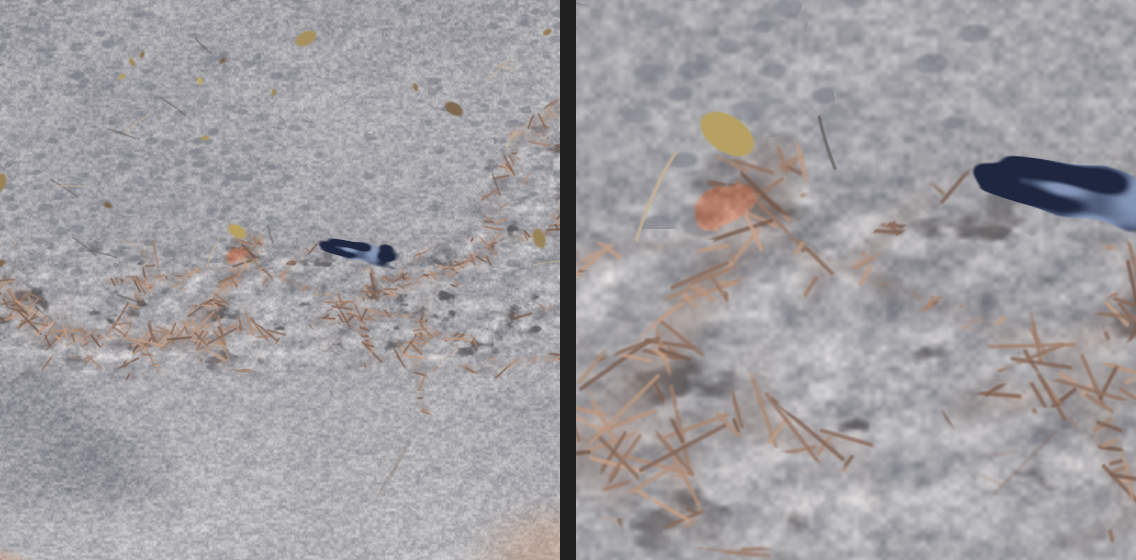
Left: the whole. Right: its middle third, enlarged.
A WebGL 2 fragment shader for this texture:

```glsl
#version 300 es
precision highp float;
// Weathered grey concrete with pebbles, broken across the middle by cracks full
// of dry needles. Value noise gives the stone, warped cell borders and strands
// place the litter, hashed grids scatter needles, leaves and twigs.
uniform vec2 u_resolution;
out vec4 fragColor;

float hash(vec2 p) {
  vec3 q = fract(p.xyx * .1031);
  q += dot(q, q.yzx + 33.33);
  return fract((q.x + q.y) * q.z);
}

vec2 hash2(vec2 p) { return vec2(hash(p), hash(p + 71.7)); }

float noise(vec2 p) {
  vec2 i = floor(p), f = fract(p);
  f = f * f * (3. - 2. * f);
  return mix(mix(hash(i), hash(i + vec2(1, 0)), f.x),
             mix(hash(i + vec2(0, 1)), hash(i + 1.), f.x), f.y);
}

float fbm(vec2 p) {
  float sum = 0., amp = .53;
  for (int i = 0; i < 4; i++) {
    sum += amp * noise(p);
    p = p * 2.03 + 11.3;
    amp *= .5;
  }
  return sum;
}

float segment(vec2 p, vec2 a, vec2 b) {
  vec2 d = b - a;
  return length(p - a - d * clamp(dot(p - a, d) / dot(d, d), 0., 1.));
}

vec2 turn(vec2 p, float a) { return mat2(cos(a), -sin(a), sin(a), cos(a)) * p; }

float ellipse(vec2 p, vec2 r) { return (length(p / r) - 1.) * min(r.x, r.y); }

float cover(float d, float soft) { return 1. - smoothstep(-soft, soft, d); }

vec2 neighbour(int k) { return vec2(k % 3 - 1, k / 3 - 1); }

// Gap between nearest and second nearest cell centre: zero on the joints
float joints(vec2 p) {
  vec2 near = vec2(9);
  for (int k = 0; k < 9; k++) {
    vec2 c = floor(p) + neighbour(k);
    float d = length(p - c - .15 - .7 * hash2(c));
    near = d < near.x ? vec2(d, near.x) : vec2(near.x, min(near.y, d));
  }
  return near.y - near.x;
}

// Broken zone: a level band that climbs at the right side
float brokenZone(vec2 p) {
  float top = .56 + .21 * smoothstep(.8, .93, p.x);
  return smoothstep(.3, .38, p.y) * cover(p.y - top, .035);
}

// Distance to the main strands of litter
float strands(vec2 p) {
  float d = segment(p, vec2(0, .5), vec2(.08, .39)) - .012;
  d = min(d, segment(p, vec2(.08, .405), vec2(.36, .39)) - .006);
  d = min(d, segment(p, vec2(.36, .38), vec2(.44, .56)) - .006);
  d = min(d, segment(p, vec2(.62, .46), vec2(.88, .55)));
  d = min(d, segment(p, vec2(.88, .56), vec2(.92, .74)));
  d = min(d, segment(p, vec2(.92, .75), vec2(1, .8)));
  return min(d, segment(p, vec2(.75, .27), vec2(.76, .46)));
}

float pebbles(vec2 p, float amount, float px) {
  vec2 q = p * vec2(36, 52);
  float mask = 0.;
  for (int k = 0; k < 9; k++) {
    vec2 c = floor(q) + neighbour(k), r = hash2(c + 5.);
    float d = ellipse(turn(q - c - r, .6 * r.y - .2), vec2(.43, .34) * (.5 + .6 * r.x));
    mask = max(mask, cover(d, .06 + 36. * px) * step(hash(c + 31.), amount) * (.5 + .5 * r.y));
  }
  return mask;
}

vec3 addNeedles(vec3 col, vec2 p, float density, float px) {
  for (int layer = 0; layer < 6; layer++) {
    vec2 q = p * 28. + float(layer) * 17.37;
    for (int k = 0; k < 9; k++) {
      vec2 c = floor(q) + neighbour(k), r = hash2(c);
      float a = 2.6 * hash(c + 9.) - 1.4, h = hash(c + 47.);
      vec2 reach = vec2(cos(a), sin(a)) * (.4 + .4 * r.x);
      float d = segment(q, c + r - reach, c + r + reach);
      float mask = (1. - smoothstep(0., .05 + 28. * px, d)) * smoothstep(h, h + .15, density);
      vec3 straw = mix(vec3(.44, .33, .28), vec3(.79, .64, .54), hash(c + 23.));
      col = mix(col, straw, .8 * mask);
    }
  }
  return col;
}

// Loose leaves and thin twigs, mostly on the upper slab
vec3 addDebris(vec3 col, vec2 p, float px) {
  for (int i = 0; i < 16; i++) {
    vec2 s = vec2(float(i) * 3.7, 8.3), r = hash2(s), k = hash2(s + 19.);
    vec2 q = turn(p - vec2(r.x, .5 + .5 * r.y), 3. * k.x);
    float size = .006 + .014 * k.y * k.y;
    vec3 leaf = mix(vec3(.47, .38, .3), vec3(.74, .66, .4), hash(s + 3.));
    col = mix(col, leaf, cover(ellipse(q, vec2(size, size * .6)), 1.5 * px));
    vec2 t = turn(p - vec2(k.y, .45 + .5 * k.x), 2.4 * r.x - 1.2);
    t.y += 6. * (r.y - .5) * t.x * t.x;
    float d = segment(t, vec2(-.03, 0), vec2(.03 * r.y, 0)) - .001;
    vec3 twig = mix(vec3(.4, .38, .37), vec3(.78, .7, .58), step(.4, r.x));
    col = mix(col, twig, .8 * cover(d, 1.3 * px));
  }
  return col;
}

// Crumpled dark blue scrap with pale folds
vec3 addScrap(vec3 col, vec2 p, float px) {
  vec2 q = turn(p - vec2(.645, .55), -.2);
  float fold = noise(q * vec2(45, 110) + 4.);
  float d = ellipse(q, vec2(.065, .021)) + .018 * (fold - .5);
  vec3 cloth = mix(vec3(.12, .15, .25), vec3(.52, .59, .72), smoothstep(.5, .85, fold));
  return mix(col, cloth, cover(d, 2. * px));
}

// Broad shading, fine grain and rough relief
float stoneTone(vec2 p, float broken, float upper) {
  float tone = .1 * fbm(p * 5.) + .13 * noise(p * vec2(130, 190)) + .09 * noise(p * 300.) - .16;
  float wedge = cover(p.x + p.y - .42, .08) * smoothstep(.03, .15, p.y);
  tone += (1. - upper) * (.045 * cover(p.y - .2, .15) - .09 * wedge * (1. - broken));
  vec2 lump = p * vec2(28, 42);
  return tone + (.08 + .24 * broken) * (fbm(lump) - fbm(lump + vec2(-.25, .5)));
}

void main() {
  vec2 p = gl_FragCoord.xy / u_resolution;
  float px = 1. / min(u_resolution.x, u_resolution.y);
  vec2 warped = p + .05 * (vec2(fbm(p * 9.), fbm(p * 9. + 17.)) - .5);
  float broken = brokenZone(warped), upper = smoothstep(.5, .62, p.y);
  float tone = stoneTone(p, broken, upper);
  vec3 col = vec3(.65, .65, .67) + tone * vec3(1.05, 1, .92);

  // Pebbles and dark pits
  float amount = upper * (.06 + .5 * smoothstep(.42, .68, fbm(p * 5. + 3.)));
  col = mix(col, vec3(.46, .47, .51), .65 * pebbles(p, amount, px));
  float pits = smoothstep(.62, .8, fbm(p * vec2(24, 34) + 40.));
  col = mix(col, vec3(.3, .29, .3), .8 * pits * broken);

  // Litter caught in joints and strands
  float patchy = smoothstep(.3, .6, fbm(p * 13. + 60.));
  float gap = joints(warped * vec2(8, 12));
  float density = broken * (.65 * cover(gap - .14, .12) + .08) * patchy;
  density = max(density, cover(strands(warped) - .01, .014) * (.45 + .5 * patchy));
  col = mix(col, vec3(.55, .48, .45), .5 * density);
  float crack = segment(warped, vec2(.73, .24), vec2(.66, .03)) - .002;
  col = mix(col, vec3(.56, .51, .48), .6 * cover(crack, .003 + px) * patchy);
  col = addNeedles(col, p, density, px);

  // Warm soil in the lower corners, then loose pieces
  float soil = max(cover(length((p - vec2(1, 0)) * vec2(1, 1.5)) - .12, .08),
                   cover(p.y + .35 * p.x - .018, .012));
  col = mix(col, vec3(.74, .64, .58) + .6 * tone, .8 * soil);
  col = addDebris(col, p, px);
  float stone = ellipse(warped - vec2(.41, .54), vec2(.016, .012));
  col = mix(col, vec3(.74, .53, .45) + tone, cover(stone, 2. * px));
  fragColor = vec4(clamp(addScrap(col, p, px), 0., 1.), 1);
}
```
